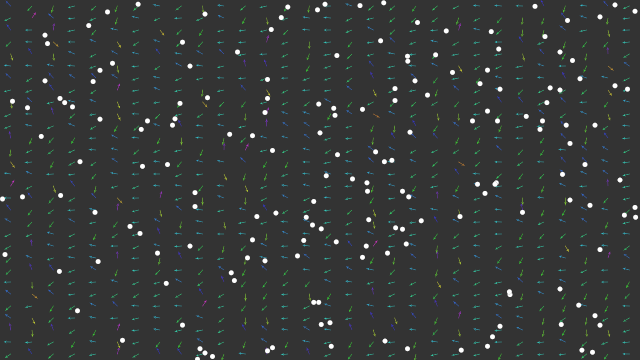
Write a Shadertoy shader that draws this pattern.

```glsl
// A 30 by 30 flow field of small arrows, coloured by heading, under scattered white dots.
// Each arrow starts at its cell centre; its heading is hashed, with a spread that
// differs per column. Dots are laid over in a loop. Lengths are in canvas heights.

const float TAU = 6.28319;
const vec2 GRID = vec2(30.0, 30.0);       // columns, rows
const vec3 BACKGROUND = vec3(0.2);
const vec3 DOT_COLOR = vec3(1.0);
const vec3 RIM_COLOR = vec3(0.45);
const float ARROW_LENGTH = 0.0188;
const float SHAFT_HALF_WIDTH = 0.0006;
const float HEAD_LENGTH = 0.0062;
const float HEAD_HALF_WIDTH = 0.0028;
const float MEAN_TURN = 0.46;             // mean heading in turns, 0.5 is left
const float MIN_SPREAD = 0.1;             // heading spread of calm columns
const float MAX_SPREAD = 0.48;            // heading spread of restless columns
const float ARROW_SATURATION = 0.74;
const float ARROW_VALUE = 0.78;
const int DOT_COUNT = 178;
const float DOT_RADIUS = 0.0069;
const float RIM_WIDTH = 0.0002;

float hash(vec2 p) {
    return fract(sin(dot(p, vec2(127.1, 311.7))) * 43758.5);
}

vec3 hsv(float hue, float saturation, float value) {
    vec3 rgb = clamp(abs(mod(hue * 6.0 + vec3(0.0, 4.0, 2.0), 6.0) - 3.0) - 1.0, 0.0, 1.0);
    return value * mix(vec3(1.0), rgb, saturation);
}

float coverage(float dist, float pixel) {
    return clamp(0.5 - dist / pixel, 0.0, 1.0);
}

// Heading in turns, clockwise from right
float headingAt(vec2 cell) {
    float restless = hash(vec2(cell.x, 71.0));
    float spread = mix(MIN_SPREAD, MAX_SPREAD, restless);
    float offset = hash(cell + 3.0) + hash(cell + 47.0) - 1.0;
    return MEAN_TURN + spread * offset;
}

// Arrow along +x from the origin
float arrowDistance(vec2 p) {
    float along = clamp(p.x, 0.0, ARROW_LENGTH - HEAD_LENGTH);
    float shaft = length(p - vec2(along, 0.0)) - SHAFT_HALF_WIDTH;
    vec2 sideNormal = normalize(vec2(HEAD_HALF_WIDTH, HEAD_LENGTH));
    float side = dot(vec2(p.x - ARROW_LENGTH, abs(p.y)), sideNormal);
    float head = max(side, ARROW_LENGTH - HEAD_LENGTH - p.x);
    return min(shaft, head);
}

void mainImage(out vec4 fragColor, in vec2 fragCoord) {
    float pixel = 1.0 / iResolution.y;
    vec2 p = fragCoord * pixel;
    vec2 canvas = vec2(iResolution.x * pixel, 1.0);
    vec2 cellSize = canvas / GRID;
    vec3 color = BACKGROUND;

    // Arrows, including those reaching in from the rows above and below
    vec2 home = floor(p / cellSize);
    for (int row = -1; row <= 1; row++) {
        vec2 cell = home + vec2(0.0, float(row));
        if (cell.y < 0.0 || cell.y >= GRID.y) continue;
        float turn = headingAt(cell);
        vec2 dir = vec2(cos(turn * TAU), -sin(turn * TAU));
        vec2 q = p - (cell + 0.5) * cellSize;
        vec2 local = vec2(dot(q, dir), dot(q, vec2(-dir.y, dir.x)));
        vec3 tint = hsv(turn, ARROW_SATURATION, ARROW_VALUE);
        color = mix(color, tint, coverage(arrowDistance(local), pixel));
    }

    // Scattered dots with a faint rim that shows where they overlap
    for (int i = 0; i < DOT_COUNT; i++) {
        float id = float(i);
        vec2 center = canvas * vec2(hash(vec2(id, 5.3)), hash(vec2(id, 19.7)));
        float dist = length(p - center) - DOT_RADIUS;
        color = mix(color, RIM_COLOR, coverage(dist, pixel));
        color = mix(color, DOT_COLOR, coverage(dist + RIM_WIDTH, pixel));
    }

    fragColor = vec4(color, 1.0);
}
```
